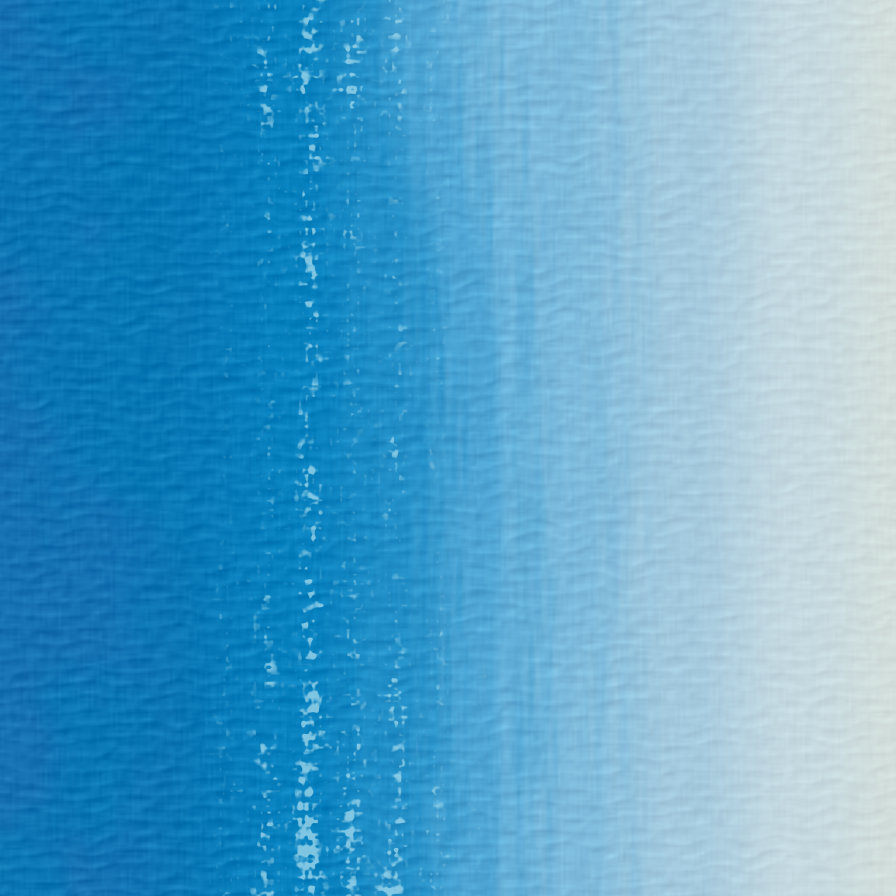
Give the GLSL for this texture, as a WebGL 2 fragment shader.

```glsl
#version 300 es
precision highp float;
// Woven canvas brushed from deep blue to pale white, with dry-brush flecks.

uniform vec2 u_resolution;
out vec4 fragColor;

const vec2 WEAVE = vec2(20.8, 64.0);   // threads across and up
const float WEAVE_SHIFT = 0.32;
const float RELIEF = 0.048;            // strength of the weave shading
const float GRAIN = 0.030;             // strength of the fine fibres
const float FLECK_AMOUNT = 0.85;
const float RIDGE_X = 0.565;           // vertical edge of the pale stroke
const vec3 FLECK = vec3(0.58, 0.82, 0.91);
const vec3 VIOLET_BLUE = vec3(0.10, 0.44, 0.70);

const int STOPS = 9;
const float STOP_X[STOPS] = float[](0.0, 0.18, 0.34, 0.44, 0.54, 0.64, 0.76, 0.89, 1.0);
const vec3 STOP_COLOR[STOPS] = vec3[](
  vec3(0.04, 0.46, 0.70), vec3(0.03, 0.47, 0.71), vec3(0.03, 0.51, 0.75),
  vec3(0.13, 0.56, 0.78), vec3(0.31, 0.65, 0.83), vec3(0.49, 0.73, 0.86),
  vec3(0.64, 0.79, 0.87), vec3(0.77, 0.85, 0.88), vec3(0.82, 0.87, 0.86));

float hash(vec2 p) {
  vec3 q = fract(vec3(p.xyx) * 0.1031);
  q += dot(q, q.yzx + 33.33);
  return fract((q.x + q.y) * q.z);
}

float noise(vec2 p) {
  vec2 i = floor(p), f = fract(p);
  f = f * f * (3.0 - 2.0 * f);
  return mix(mix(hash(i), hash(i + vec2(1, 0)), f.x),
             mix(hash(i + vec2(0, 1)), hash(i + vec2(1, 1)), f.x), f.y);
}

float fbm(vec2 p) {
  float sum = 0.0, amp = 0.5;
  for (int i = 0; i < 4; i++) {
    sum += amp * noise(p);
    p = p * 2.03 + 17.1;
    amp *= 0.5;
  }
  return sum;
}

float gauss(float x, float width) {
  return exp(-x * x / (width * width));
}

vec3 paint(float x) {
  vec3 c = STOP_COLOR[0];
  for (int i = 1; i < STOPS; i++)
    c = mix(c, STOP_COLOR[i], smoothstep(0.0, 1.0, mix(
      clamp((x - STOP_X[i - 1]) / (STOP_X[i] - STOP_X[i - 1]), 0.0, 1.0), 0.5, 0.0)));
  return c;
}

// Weave coordinates: rows lean and wander slightly, as stretched cloth does.
vec2 weaveCoord(vec2 p) {
  vec2 wander = vec2(noise(p * vec2(14, 40)), noise(p * vec2(30, 22) + 9.0)) - 0.5;
  vec2 w = p * WEAVE + vec2(WEAVE_SHIFT, -1.2 * p.x);
  return w + wander * vec2(0.35, 0.75);
}

// Pillow-shaped threads laid in alternating rows, plus fine roughness.
float height(vec2 p) {
  vec2 w = weaveCoord(p);
  float row = floor(w.y);
  w.x += 0.5 * mod(row, 2.0);
  vec2 cell = vec2(floor(w.x), row);
  vec2 q = 2.0 * fract(w) - 1.0;
  float pillow = (1.0 - q.x * q.x) * (1.0 - q.y * q.y);
  return pillow * mix(0.55, 1.15, hash(cell)) + 0.6 * noise(p * vec2(110, 150));
}

// Dry paint catches on thread columns inside the middle-left band.
float flecks(vec2 p) {
  vec2 w = weaveCoord(p);
  float column = mix(0.25, 1.0, gauss(fract(w.x) - 0.5, 0.24));
  float gap = mix(0.45, 1.0, gauss(abs(fract(w.y) - 0.5) - 0.5, 0.28));
  float band = smoothstep(0.19, 0.33, p.x) * (1.0 - smoothstep(0.42, 0.58, p.x));
  float ends = 0.48 + 0.52 * smoothstep(0.42, 0.08, p.y) + 0.25 * smoothstep(0.75, 1.0, p.y);
  float strong = 0.45 * gauss(p.x - 0.352, 0.022);
  float density = (band * ends + strong) * column * gap;
  density *= 0.55 + 0.9 * noise(p * vec2(28, 24) + 4.0);
  float bristle = 0.55 * noise(p * vec2(260, 120)) + 0.45 * noise(p * vec2(170, 290) + 7.0);
  return smoothstep(0.70, 0.98, bristle + 0.34 * density) * clamp(density * 1.6, 0.0, 1.0);
}

void main() {
  vec2 p = gl_FragCoord.xy / u_resolution;

  // Base gradient, paler near the top of the blend
  float x = p.x + 0.075 * smoothstep(0.55, 1.0, p.y) * gauss(p.x - 0.5, 0.12);
  float blend = smoothstep(0.3, 0.45, p.x) * (1.0 - smoothstep(0.65, 0.9, p.x));
  x += blend * (0.035 * (fbm(p * vec2(70, 5)) - 0.47) + 0.03 * (noise(p * vec2(150, 12)) - 0.5));
  vec3 color = paint(x);
  float leftSide = 1.0 - smoothstep(0.08, 0.26, p.x);
  color = mix(color, VIOLET_BLUE, 0.75 * leftSide * smoothstep(0.35, 0.65, fbm(p * vec2(9, 6))));

  // Edge of the pale stroke
  float ridge = gauss(p.x - RIDGE_X, 0.009) * (1.0 - smoothstep(0.65, 0.95, p.y));
  color += vec3(0.07, 0.035, 0.02) * ridge;

  // Relief lit from above and slightly from the left
  vec2 e = vec2(0.0022, 0.0);
  float slope = height(p - e.yx) - height(p + e.yx);
  slope += 0.45 * (height(p + e.xy) - height(p - e.xy));
  float contrast = mix(1.0, 0.58, smoothstep(0.5, 0.95, p.x));
  float shade = -RELIEF * contrast * clamp(slope, -1.4, 1.4);

  // Fine crossing fibres and dry flecks
  float fibre = noise(p * vec2(330, 45)) + noise(p * vec2(60, 360)) - 1.0;
  shade += GRAIN * contrast * fibre;
  color += shade * vec3(0.85, 1.0, 0.9);
  color = mix(color, FLECK, FLECK_AMOUNT * flecks(p));

  fragColor = vec4(clamp(color, 0.0, 1.0), 1.0);
}
```
